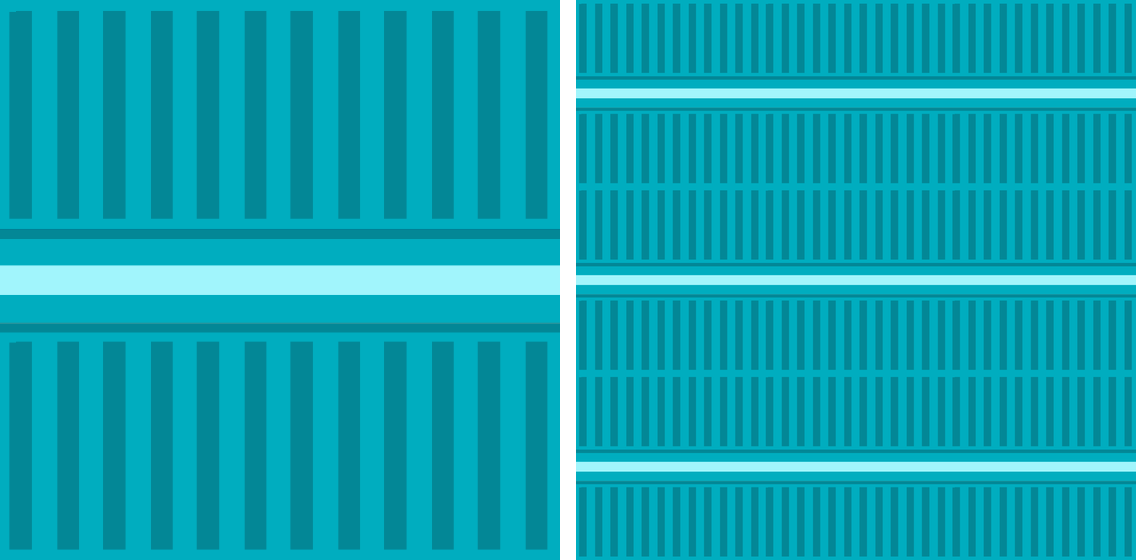
Left, the tile; right, the same tile 3 across and 3 down.
Write a Shadertoy shader that draws this pattern.

```glsl
// Teal fabric band: two rows of dark vertical bars around a bright stripe framed by thin lines.

// Colours
const vec3 BASE      = vec3(0.00, 0.68, 0.75);
const vec3 DARK      = vec3(0.01, 0.53, 0.59);
const vec3 HIGHLIGHT = vec3(0.63, 0.96, 0.99);
const vec3 PALE_EDGE = vec3(0.27, 0.62, 0.62);
const vec3 DEEP_EDGE = vec3(0.00, 0.49, 0.58);

// Layout is measured in units of 1/768 of the canvas
const float UNITS      = 768.0;
const float BAR_COUNT  = 12.0;
const float BAR_CENTRE = 28.3;   // centre of the first bar in its cell
const float BAR_DRIFT  = 0.23;   // added offset per bar
const float ODD_SHIFT  = 1.0;    // extra offset of every second bar
const float EVEN_WIDTH = 30.9;
const float ODD_WIDTH  = 29.8;
const float NOTCH_X    = 22.0;   // worn top corner of the first bar
const float NOTCH      = 1.3;

// Vertical spans (bottom, top)
const vec2 LOWER_BARS = vec2(14.3, 299.5);
const vec2 UPPER_BARS = vec2(468.0, 753.0);
const vec2 LOWER_LINE = vec2(312.0, 325.3);
const vec2 UPPER_LINE = vec2(440.2, 454.0);
const vec2 STRIPE     = vec2(363.5, 404.0);
const float EDGE_WIDTH = 1.0;

// Antialiased coverage of an interval by a pixel of width px
float span(float v, vec2 range, float px) {
    float covered = min(v + 0.5 * px, range.y) - max(v - 0.5 * px, range.x);
    return clamp(covered / px, 0.0, 1.0);
}

// Horizontal coverage of the repeated, slightly uneven bars
float barColumns(float x, float px) {
    float cell = UNITS / BAR_COUNT;
    float index = floor(x / cell);
    float odd = mod(index, 2.0);
    float centre = BAR_CENTRE + BAR_DRIFT * index + ODD_SHIFT * odd;
    float halfWidth = 0.5 * mix(EVEN_WIDTH, ODD_WIDTH, odd);
    return span(x - index * cell, centre + vec2(-halfWidth, halfWidth), px);
}

void mainImage(out vec4 fragColor, in vec2 fragCoord) {
    vec2 p = fragCoord / iResolution.xy * UNITS;
    vec2 px = UNITS / iResolution.xy;

    // Bar rows, with the small notch at the far left
    vec2 trim = vec2(0.0, NOTCH * span(p.x, vec2(0.0, NOTCH_X), px.x));
    float rows = span(p.y, LOWER_BARS - trim, px.y) + span(p.y, UPPER_BARS - trim, px.y);
    vec3 color = mix(BASE, DARK, barColumns(p.x, px.x) * rows);

    // Framing lines and their fine upper edges
    float lines = span(p.y, LOWER_LINE, px.y) + span(p.y, UPPER_LINE, px.y);
    color = mix(color, DARK, lines);
    vec2 edge = vec2(-EDGE_WIDTH, 0.0);
    color = mix(color, PALE_EDGE, span(p.y, LOWER_LINE.y + edge, px.y));
    color = mix(color, DEEP_EDGE, span(p.y, UPPER_LINE.y + edge, px.y));

    // Bright central stripe
    color = mix(color, HIGHLIGHT, span(p.y, STRIPE, px.y));

    fragColor = vec4(color, 1.0);
}
```
